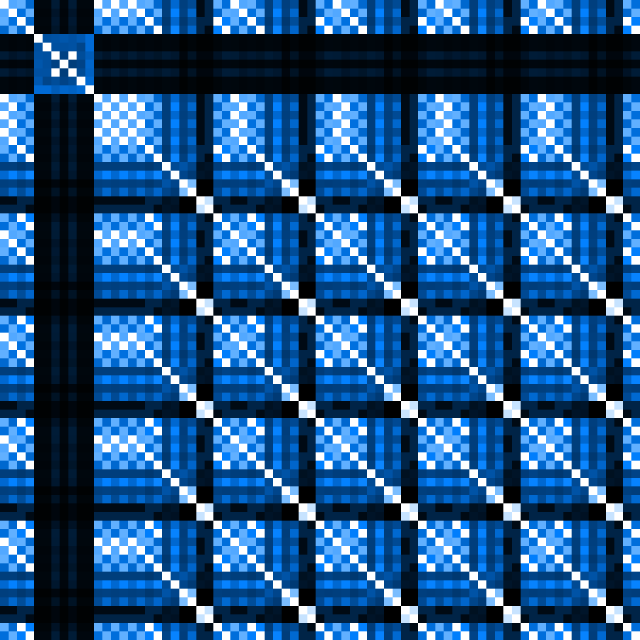
A three.js fragment shader for this pattern:

```glsl
// Blue self-similarity matrix: 75 x 75 cells, a 12-cell motif repeated, crossed by one dark band.
varying vec2 vUv;

float hash(vec2 p) {
  return fract(sin(dot(p, vec2(127.1, 311.7))) * 43758.5453);
}

bool inBand(float n) {
  return n > 3.5 && n < 10.5;
}

// Position of a cell within the 12-step motif; the opening holds its two core steps.
float phaseOf(float n) {
  if (n < 4.0) return n + 2.0;
  if (n < 17.0) return 2.0 + mod(n - 11.0, 2.0);
  return mod(n - 13.0, 12.0);
}

// Square where the band meets itself: a diagonal with a small cross in the middle.
float bandSquare(vec2 c) {
  vec2 d = abs(c - 7.0);
  float ring = max(d.x, d.y);
  if (c.x == c.y || (c.x + c.y == 14.0 && ring < 1.5)) return 1.0;
  float shade = ring < 1.5 ? 0.24 : (ring < 2.5 ? 0.3 : 0.37);
  return shade + 0.12 * (hash(vec2(min(c.x, c.y), max(c.x, c.y))) - 0.5);
}

// Nearly black tartan where the band crosses the motif.
float bandCross(float band, float phase) {
  float thread = abs(band - 7.0) == 1.0 ? 1.0 : 0.25;
  float weave = phase == 8.0 || phase > 9.5 ? 0.25 : 0.7 + 0.5 * hash(vec2(phase, 3.0));
  return 0.1 * thread * weave;
}

// Likeness of two motif steps: checker 0-5, stripes 6-9, dark pair 10-11.
float motif(float p, float q) {
  if (p == q) return 1.0;
  float lo = min(p, q);
  float hi = max(p, q);
  float grain = hash(vec2(lo, hi)) - 0.5;
  bool coreLo = abs(lo - 2.5) < 1.0;
  bool coreHi = abs(hi - 2.5) < 1.0;

  if (hi < 5.5) {
    if (mod(hi - lo, 2.0) < 0.5) return coreLo == coreHi ? 1.0 : 0.69;
    return coreLo && coreHi ? 0.66 : 0.46 + 0.12 * grain;
  }
  if (hi < 9.5) {
    if (lo > 7.5) return 0.74;
    if (lo > 5.5) return 0.27 + 0.14 * grain;
    float odd = mod(hi, 2.0);
    float ripple = 0.05 * odd * (2.0 * mod(lo, 2.0) - 1.0);
    return mix(0.24, hi < 8.0 ? 0.47 : 0.36, odd) + ripple + 0.05 * grain;
  }
  if (lo > 9.5) return 0.89;
  if (lo > 5.5) return lo > 7.5 ? 0.0 : 0.07 + 0.06 * grain;
  float center = abs(lo - 2.5);
  bool lit = hi < 10.5 ? center > 1.0 : center < 2.0;
  return lit ? 0.14 : 0.04;
}

float similarity(vec2 c) {
  bool bandX = inBand(c.x);
  bool bandY = inBand(c.y);
  if (bandX && bandY) return bandSquare(c);
  if (bandX) return bandCross(c.x, phaseOf(c.y));
  if (bandY) return bandCross(c.y, phaseOf(c.x));
  return motif(phaseOf(c.x), phaseOf(c.y));
}

// Ramp from black through azure to white.
vec3 ramp(float s) {
  return clamp(vec3(2.0 * s - 1.0, s, 2.0 * s), 0.0, 1.0);
}

void main() {
  vec2 footprint = fwidth(vUv);
  vec3 color = vec3(0.0);

  // Average nine samples per fragment to smooth the cell edges.
  for (int i = 0; i < 3; i++) {
    for (int j = 0; j < 3; j++) {
      vec2 uv = vUv + footprint * (vec2(float(i), float(j)) - 1.0) / 3.0;
      vec2 cell = floor(vec2(uv.x, 1.0 - uv.y) * 75.0);
      color += ramp(similarity(clamp(cell, 0.0, 74.0)));
    }
  }
  gl_FragColor = vec4(color / 9.0, 1.0);
}
```
